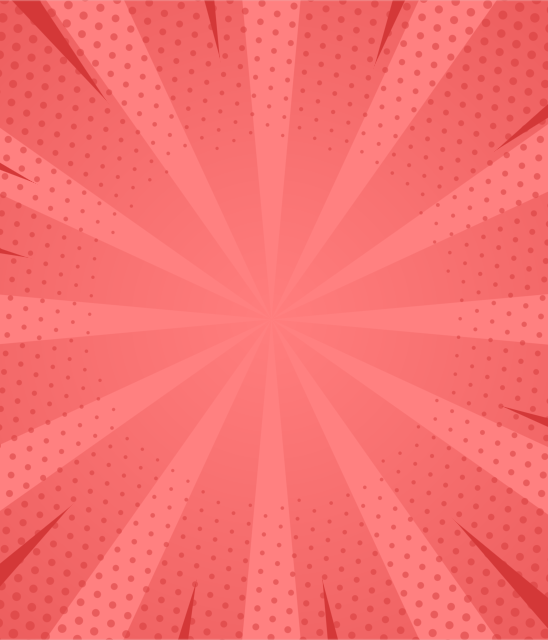
Reproduce this background procedurally as a WebGL 2 fragment shader.

```glsl
#version 300 es
precision highp float;

uniform vec2 u_resolution;
out vec4 fragColor;

const float PI = 3.14159265;

// Coverage of a signed distance, negative inside
float fill(float dist, float px) {
    return 1.0 - smoothstep(-0.75 * px, 0.75 * px, dist);
}

// Twelve light wedges around the centre
float rays(vec2 p, float px) {
    float angle = atan(p.y, p.x);
    float offAxis = abs(mod(angle + PI / 12.0, PI / 6.0) - PI / 12.0);
    return fill((offAxis - 0.091) * length(p), px);
}

// Tilted hexagonal halftone: two interleaved grids, dots grow outward
float halftone(vec2 p, float px) {
    mat2 tilt = mat2(0.9962, -0.0872, 0.0872, 0.9962);
    vec2 origin = vec2(-0.284, 0.008);
    vec2 cell = vec2(0.0502, 0.029);
    vec2 q = (p - origin) * tilt;
    float cover = 0.0;
    for (int i = 0; i < 2; i++) {
        vec2 shift = 0.5 * float(i) * cell;
        vec2 center = round((q - shift) / cell) * cell + shift;
        float reach = length(origin + tilt * center);
        float radius = mix(0.0025, 0.0077, clamp((reach - 0.28) / 0.37, 0.0, 1.0));
        float dot = fill(length(q - center) - radius, px);
        cover = max(cover, dot * step(0.28, reach));
    }
    return cover;
}

// Sharp wedge opening from its tip toward the border
float spike(vec2 p, vec2 tip, vec2 base, float px) {
    vec2 axis = normalize(base - tip);
    vec2 d = p - tip;
    float along = dot(d, axis);
    float across = abs(d.x * axis.y - d.y * axis.x);
    float dist = max(across - 0.085 * along, along - 1.4 * length(base - tip));
    return fill(dist, px);
}

void main() {
    float px = 1.0 / u_resolution.y;
    vec2 p = (gl_FragCoord.xy - 0.5 * u_resolution) * px;
    vec2 fromCenter = p - vec2(-0.004, 0.001);

    // Radial gradient and rays
    vec3 light = vec3(1.0, 0.502, 0.502);
    vec3 shade = vec3(0.927, 0.365, 0.365);
    vec3 crimson = vec3(0.83, 0.22, 0.22);
    float falloff = pow(min(length(fromCenter) / 0.66, 1.0), 1.1);
    vec3 color = mix(vec3(1.0, 0.49, 0.49), shade, falloff);
    color = mix(color, light, rays(fromCenter, px));

    // Halftone dots
    color = mix(color, crimson, 0.5 * halftone(fromCenter, px));

    // Spikes: tip in xy, border end in zw
    vec4 spikes[11] = vec4[11](
        vec4(-0.263, 0.344, -0.387, 0.500),
        vec4(-0.085, 0.411, -0.101, 0.500),
        vec4(0.158, 0.400, 0.195, 0.500),
        vec4(0.348, 0.266, 0.428, 0.326),
        vec4(-0.376, 0.215, -0.428, 0.240),
        vec4(-0.387, 0.098, -0.428, 0.108),
        vec4(0.357, -0.135, 0.428, -0.160),
        vec4(0.285, -0.316, 0.428, -0.456),
        vec4(-0.319, -0.292, -0.428, -0.397),
        vec4(-0.122, -0.411, -0.142, -0.500),
        vec4(0.076, -0.408, 0.092, -0.500));
    float spikeCover = 0.0;
    for (int i = 0; i < 11; i++) {
        spikeCover = max(spikeCover, spike(p, spikes[i].xy, spikes[i].zw, px));
    }
    color = mix(color, crimson, spikeCover);

    // Faint pale line along the top and bottom
    float rim = smoothstep(0.497, 0.5, abs(p.y));
    color = mix(color, vec3(0.93, 0.65, 0.65), 0.5 * rim);

    fragColor = vec4(color, 1.0);
}
```
